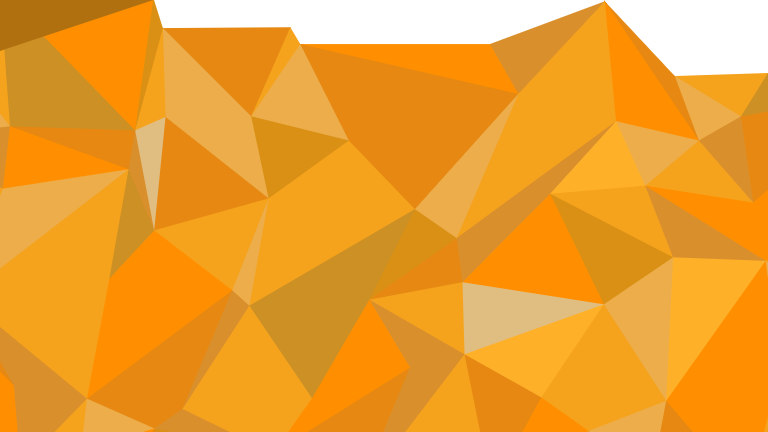
This background is drawn by a Shadertoy shader. Its source:

```glsl
// Low-poly amber landscape under a white sky: a jittered vertex grid whose top
// row follows a jagged ridge. Each quad is split into two flat facets, and
// facets are blended by their pixel coverage for smooth edges.

const float ASPECT = 16.0 / 9.0;
const int COLUMNS = 8;                        // quads across the canvas
const int RIDGE_ROW = 5;                      // vertex row that forms the skyline
const vec2 CELL = vec2(ASPECT / 8.0, 0.2);    // grid spacing, canvas height = 1
const vec2 GRID_ORIGIN = vec2(0.0, -0.07);
const float JITTER = 0.42;                    // below 0.5 keeps every quad simple
const float MIN_AREA = 0.004;                 // smallest facet before the split flips
const float TONE_SPREAD = 0.2;                // randomness of the facet shade

const vec3 SKY = vec3(1.0);
const vec3 UMBER = vec3(0.69, 0.44, 0.06);
const vec2 CORNER_START = vec2(0.0, 0.882);   // shaded top left corner
const vec2 CORNER_END = vec2(0.355, 1.0);

// Skyline, left to right.
const vec2 RIDGE[COLUMNS + 1] = vec2[](
    vec2(0.0, 1.02), vec2(0.355, 1.005), vec2(0.377, 0.935),
    vec2(0.672, 0.937), vec2(0.695, 0.898), vec2(1.134, 0.898),
    vec2(1.40, 0.997), vec2(1.562, 0.824), vec2(ASPECT, 0.831));

// Facet colour, with its cumulative share in w.
const int SHADE_COUNT = 10;
const vec4 SHADES[SHADE_COUNT] = vec4[](
    vec4(0.96, 0.635, 0.11, 0.26),   // amber
    vec4(0.90, 0.535, 0.07, 0.40),   // deep orange
    vec4(1.00, 0.69, 0.16, 0.43),    // gold
    vec4(0.80, 0.565, 0.14, 0.53),   // ochre
    vec4(0.855, 0.56, 0.175, 0.62),  // copper
    vec4(0.85, 0.565, 0.08, 0.70),   // mustard
    vec4(0.925, 0.68, 0.29, 0.83),   // honey
    vec4(1.00, 0.56, 0.00, 0.95),    // vivid orange
    vec4(0.88, 0.74, 0.50, 0.985),   // sand
    vec4(0.99, 0.79, 0.49, 1.01));   // cream

// Integer hash: two values in 0..1 per grid cell.
vec2 hash2(ivec2 cell, uint seed) {
    uvec2 v = uvec2(cell + 64) * 1664525u + 1013904223u + seed * 747796405u;
    v.x += v.y * 1664525u;
    v.y += v.x * 1664525u;
    v ^= v >> 16u;
    v.x += v.y * 1664525u;
    v.y += v.x * 1664525u;
    v ^= v >> 16u;
    return vec2(v & 65535u) / 65536.0;
}

vec2 meshVertex(ivec2 id) {
    if (id.y == RIDGE_ROW) {
        int column = clamp(id.x, 0, COLUMNS);
        return RIDGE[column] + vec2(float(id.x - column) * CELL.x, 0.0);
    }
    vec2 offset = (hash2(id, 1u) * 2.0 - 1.0) * JITTER;
    return GRID_ORIGIN + (vec2(id) + offset) * CELL;
}

float cross2(vec2 a, vec2 b) { return a.x * b.y - a.y * b.x; }

float signedArea(vec2 a, vec2 b, vec2 c) { return 0.5 * cross2(b - a, c - a); }

// Distance to the right of the line a-b.
float edgeDistance(vec2 p, vec2 a, vec2 b) {
    return -cross2(normalize(b - a), p - a);
}

// Pixel coverage of a counter-clockwise triangle.
float coverage(vec2 p, vec2 a, vec2 b, vec2 c, float pixel) {
    float d = max(edgeDistance(p, a, b),
                  max(edgeDistance(p, b, c), edgeDistance(p, c, a)));
    return clamp(0.5 - d / pixel, 0.0, 1.0);
}

// An even sequence over the cells keeps the shares and separates neighbours.
vec3 facetColor(ivec2 cell, float half01) {
    float random = hash2(cell, 3u + uint(half01)).x;
    float tone = fract(dot(vec2(cell), vec2(0.7549, 0.5698))
                       + 0.5 * half01 + TONE_SPREAD * random);
    int i = 0;
    while (i < SHADE_COUNT - 1 && tone > SHADES[i].w) i++;
    return SHADES[i].rgb;
}

void mainImage(out vec4 fragColor, in vec2 fragCoord) {
    vec2 p = fragCoord / iResolution.xy * vec2(ASPECT, 1.0);
    float pixel = ASPECT / iResolution.x;
    ivec2 home = ivec2(floor((p - GRID_ORIGIN) / CELL));

    // Facets of the surrounding quads
    vec4 sum = vec4(0.0);
    for (int y = -1; y <= 1; y++)
    for (int x = -1; x <= 1; x++) {
        ivec2 cell = home + ivec2(x, y);
        if (cell.y >= RIDGE_ROW) continue;
        vec2 a = meshVertex(cell);
        vec2 b = meshVertex(cell + ivec2(1, 0));
        vec2 c = meshVertex(cell + ivec2(1, 1));
        vec2 d = meshVertex(cell + ivec2(0, 1));

        // Random diagonal, unless one would fold or thin the facets
        float areaAC = min(signedArea(a, b, c), signedArea(a, c, d));
        float areaBD = min(signedArea(a, b, d), signedArea(b, c, d));
        bool splitAC = min(areaAC, areaBD) > MIN_AREA
            ? hash2(cell, 2u).x > 0.5 : areaAC > areaBD;

        float lower = coverage(p, a, b, splitAC ? c : d, pixel);
        float upper = coverage(p, splitAC ? a : b, c, d, pixel);
        sum += lower * vec4(facetColor(cell, 0.0), 1.0);
        sum += upper * vec4(facetColor(cell, 1.0), 1.0);
    }
    vec3 land = sum.rgb / max(sum.a, 0.001);

    // Shaded corner, then sky above the ridge
    float corner = edgeDistance(p, CORNER_START, CORNER_END);
    land = mix(land, UMBER, clamp(0.5 - corner / pixel, 0.0, 1.0) * step(p.x, CORNER_END.x));
    fragColor = vec4(mix(SKY, land, min(sum.a, 1.0)), 1.0);
}
```
